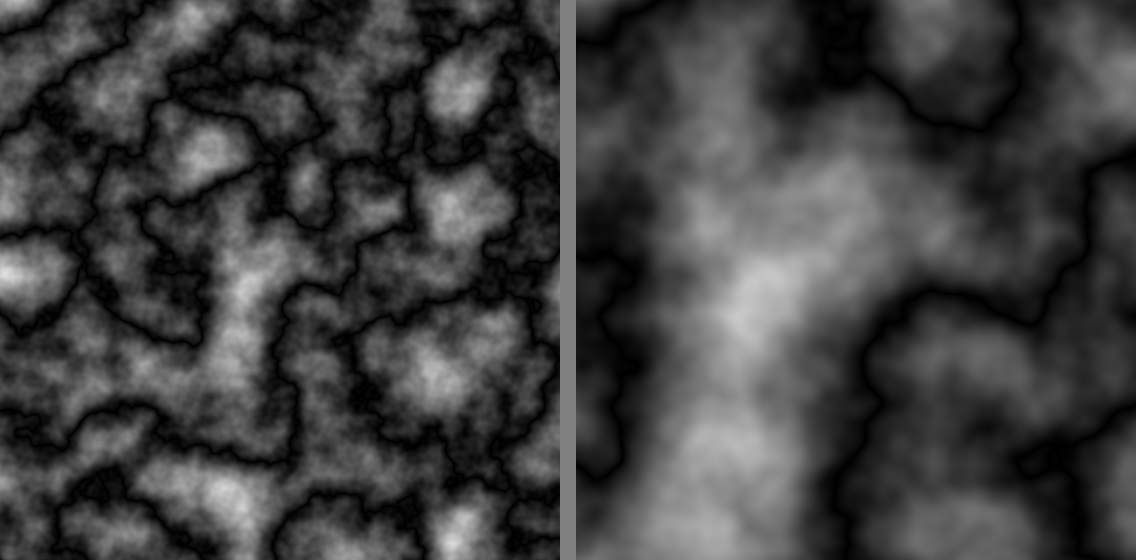
Left: the whole. Right: its middle third, enlarged.
Write a Shadertoy shader that draws this texture.

```glsl
const float TAU = 6.2831853;

float hash(vec2 cell) {
    return fract(sin(dot(cell, vec2(127.1, 311.7))) * 43758.5453);
}

// Contribution of one lattice corner: a random unit slope along the offset
float cornerSlope(vec2 cell, vec2 offset) {
    float angle = TAU * hash(cell);
    return dot(vec2(cos(angle), sin(angle)), offset);
}

// Signed gradient noise with quintic blending
float gradientNoise(vec2 p) {
    vec2 cell = floor(p);
    vec2 f = fract(p);
    vec2 blend = f * f * f * (f * (f * 6.0 - 15.0) + 10.0);
    vec2 e = vec2(1.0, 0.0);
    float bottom = mix(cornerSlope(cell, f),
                       cornerSlope(cell + e.xy, f - e.xy), blend.x);
    float top = mix(cornerSlope(cell + e.yx, f - e.yx),
                    cornerSlope(cell + e.xx, f - e.xx), blend.x);
    return mix(bottom, top, blend.y);
}

// Octaves are shifted apart so that their lattices do not line up
float fractalNoise(vec2 p, int octaves, float gain) {
    float sum = 0.0;
    float amplitude = 1.0;
    for (int i = 0; i < octaves; i++) {
        sum += amplitude * gradientNoise(p);
        p = p * 2.0 + vec2(17.3, 9.7);
        amplitude *= gain;
    }
    return sum;
}

// Folding the noise at zero leaves thin dark veins between soft clouds
float veinedClouds(vec2 p, float contrast) {
    return contrast * abs(fractalNoise(p, 5, 0.5));
}

void mainImage(out vec4 fragColor, in vec2 fragCoord) {
    vec2 uv = fragCoord / iResolution.y;
    float cellsAcross = 5.0;
    float brightness = veinedClouds(uv * cellsAcross + vec2(3.4, 7.8), 1.04);
    fragColor = vec4(vec3(clamp(brightness, 0.0, 1.0)), 1.0);
}
```
